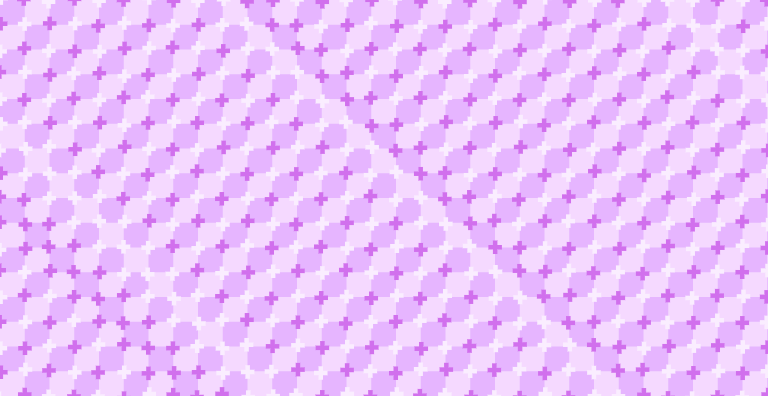
A Shadertoy shader for this pattern:

```glsl
// A lilac checkerboard, 16 cells high, with a small plus on every grid corner.
// Pluses alternate dark and pale along falling diagonals; a few diagonals swap
// tone, which makes the rows seem to bend. Each plus is nudged by a hash.

// Two pseudo-random values in 0..1 for a grid corner
vec2 hash22(vec2 p) {
    vec3 q = fract(p.xyx * vec3(0.1031, 0.1030, 0.0973));
    q += dot(q, q.yzx + 33.33);
    return fract((q.xx + q.yz) * q.zy);
}

// Smoothed square wave per axis: +1 in even cells, -1 in odd cells
vec2 squareWave(vec2 p, float pixel) {
    vec2 d = 0.5 - abs(mod(p + 0.5, 2.0) - 1.0);
    return clamp(2.0 * d / pixel, -1.0, 1.0);
}

// Signed distance to a plus made of two crossed bars
float plusDistance(vec2 p, float reach, float halfWidth) {
    vec2 a = abs(p);
    return max(max(a.x, a.y) - reach, min(a.x, a.y) - halfWidth);
}

// True where the plus on a corner is dark
bool isDarkPlus(vec2 corner) {
    int diagonal = int(corner.x + corner.y);
    bool swapped = diagonal == 8 || diagonal == 11 || diagonal == 25
                || diagonal == 26 || diagonal == 43;
    return ((diagonal & 1) == 1) != swapped;
}

void mainImage(out vec4 fragColor, in vec2 fragCoord) {
    float pixel = 16.0 / iResolution.y;
    vec2 p = fragCoord * pixel;

    // Checkerboard
    vec2 wave = squareWave(p, pixel);
    vec3 color = mix(vec3(0.90, 0.71, 1.0), vec3(0.96, 0.85, 1.0),
                     0.5 + 0.5 * wave.x * wave.y);

    // Plus on the nearest corner, slightly off centre
    vec2 corner = floor(p + 0.5);
    vec2 nudge = (hash22(corner) - 0.5) * vec2(0.08, 0.18);
    float d = plusDistance(p - corner - nudge, 0.273, 0.091);
    vec3 plusColor = isDarkPlus(corner) ? vec3(0.82, 0.44, 0.93)
                                        : vec3(0.98, 0.93, 1.0);
    color = mix(color, plusColor, clamp(0.5 - d / pixel, 0.0, 1.0));

    fragColor = vec4(color, 1.0);
}
```
